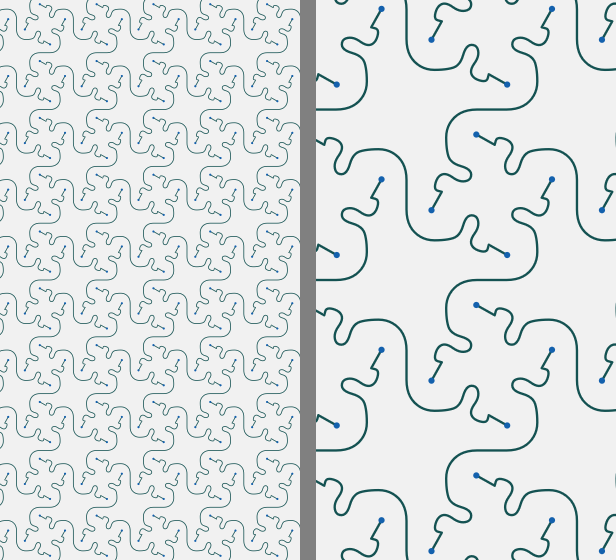
Left: the whole. Right: its middle third, enlarged.
This pattern is drawn by a WebGL 1 fragment shader. Its source:

```glsl
precision highp float;
// Square lattice of thin meandering teal threads, each ending in a small blue dot.

uniform vec2 u_resolution;

#define REPEATS 5.28                   // cells across the width
#define CELL 116.0                     // drawing units per cell
#define SHIFT vec2(0.151, 0.5)         // cell centre relative to canvas centre
#define LINE_WIDTH 1.6
#define DOT_RADIUS 2.1
#define DOT_POS vec2(-10.5, -41.0)
#define PAPER vec3(0.945, 0.945, 0.945)
#define THREAD vec3(0.08, 0.32, 0.32)
#define DOT_COLOR vec3(0.08, 0.38, 0.68)

const int KNOTS = 15;
const int STEPS = 6;
vec2 knot[KNOTS];

// Control polygon of one thread, y pointing down, origin at the cell centre.
void setKnots() {
  float edge = 0.5 * CELL;
  // stem end and small hook
  knot[0] = vec2(2.0, -34.0);
  knot[1] = knot[0];
  knot[2] = vec2(3.5, -39.5);
  // narrow wiggle
  knot[3] = vec2(12.5, -37.0);
  knot[4] = vec2(15.0, -31.0);
  knot[5] = vec2(8.5, -22.0);
  knot[6] = vec2(10.0, -14.0);
  knot[7] = vec2(17.5, -14.0);
  // wide arc, crossing the cell edge
  knot[8] = vec2(21.5, -28.0);
  knot[9] = vec2(31.0, -31.0);
  knot[10] = vec2(47.0, -31.0);
  knot[11] = vec2(edge, -20.0);
  knot[12] = vec2(edge, 0.0);
  knot[13] = vec2(edge, 20.0);
  knot[14] = vec2(edge + 11.0, 31.0);
}

float segmentDistance(vec2 p, vec2 a, vec2 b) {
  vec2 ab = b - a;
  float t = clamp(dot(p - a, ab) / max(dot(ab, ab), 1e-5), 0.0, 1.0);
  return length(p - a - ab * t);
}

// Distance to a quadratic curve, split into short chords.
float bendDistance(vec2 p, vec2 a, vec2 b, vec2 c) {
  float d = 1e3;
  vec2 from = a;
  for (int i = 1; i <= STEPS; i++) {
    float t = float(i) / float(STEPS);
    vec2 to = mix(mix(a, b, t), mix(b, c, t), t);
    d = min(d, segmentDistance(p, from, to));
    from = to;
  }
  return d;
}

// Straight stem followed by a smooth quadratic spline.
float threadDistance(vec2 p) {
  float d = segmentDistance(p, DOT_POS, knot[0]);
  for (int i = 1; i < KNOTS - 1; i++) {
    vec2 a = 0.5 * (knot[i - 1] + knot[i]);
    vec2 c = 0.5 * (knot[i] + knot[i + 1]);
    d = min(d, bendDistance(p, a, knot[i], c));
  }
  return d;
}

// Box-filtered coverage, also right for strokes thinner than a pixel.
float coverage(float d, float halfWidth, float pixel) {
  float w = halfWidth / pixel;
  return clamp(w + 0.5 - d / pixel, 0.0, min(1.0, 2.0 * w));
}

void main() {
  setKnots();
  vec2 p = (gl_FragCoord.xy - 0.5 * u_resolution) / u_resolution.x * REPEATS;
  p.y = -p.y;
  vec2 q = (fract(p - SHIFT + 0.5) - 0.5) * CELL;
  float pixel = CELL * REPEATS / u_resolution.x;

  // Four quarter turns of the same thread fill the cell.
  float lineD = 1e3;
  float dotD = 1e3;
  for (int i = 0; i < 4; i++) {
    lineD = min(lineD, threadDistance(q));
    dotD = min(dotD, length(q - DOT_POS));
    q = vec2(q.y, -q.x);
  }

  vec3 color = mix(PAPER, THREAD, coverage(lineD, 0.5 * LINE_WIDTH, pixel));
  color = mix(color, DOT_COLOR, coverage(dotD, DOT_RADIUS, pixel));
  gl_FragColor = vec4(color, 1.0);
}
```
